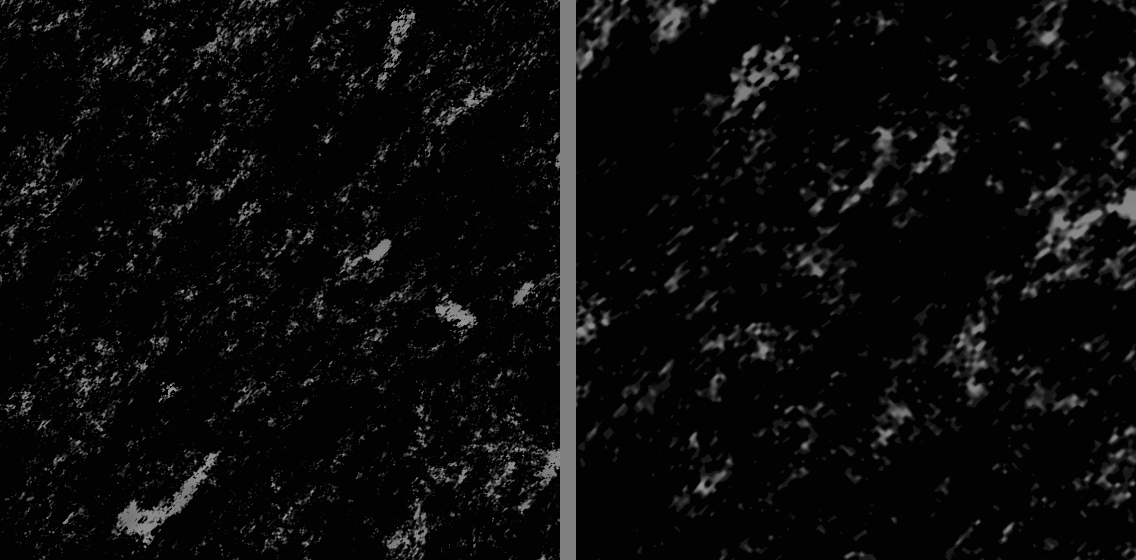
Left, the full canvas; right, a detail of the centre.
This texture is drawn by a Shadertoy shader. Its source:

```glsl
// Dark rough rock under grazing light: grey specks and a few smooth lit patches,
// all drawn out along one diagonal. Stretched value noise is summed over several
// scales, lifted where sparse boulders lie, and cut by a high threshold.

const float SLANT = 0.83;          // direction of the streaks, radians
const float SLANT_SPREAD = 0.14;   // how far each scale turns away from it
const int   OCTAVES = 5;
const float COARSE_FREQ = 16.0;    // cells across the canvas, first scale
const float LACUNARITY = 2.15;
const float GAIN = 1.12;
const float COARSE_STRETCH = 2.3;  // length to width, largest features
const float FINE_STRETCH = 1.25;   // length to width, smallest grains
const float NOISE_SPREAD = 0.43;   // standard deviation of signed noise

const float BOULDER_FREQ = 20.0;
const float BOULDER_STRETCH = 2.2;
const vec2  BOULDER_RANGE = vec2(0.85, 1.01);
const float BOULDER_LIFT = 2.6;    // in standard deviations

const vec2  GRAIN_EDGE = vec2(0.86, 1.08);
const vec2  TONE_RANGE = vec2(1.28, 2.5);
const float GRAIN_TONE_FREQ = 190.0;
const float GRAIN_TONE_SPREAD = 0.3;
const vec3  SHADOW = vec3(0.007);
const vec3  DIM_GRAIN = vec3(0.10);
const vec3  LIT_ROCK = vec3(0.57);

float hash(vec2 p) {
    return fract(sin(dot(p, vec2(127.1, 311.7))) * 43758.5453);
}

float valueNoise(vec2 p) {
    vec2 cell = floor(p);
    vec2 t = fract(p);
    t = t * t * (3.0 - 2.0 * t);
    float low = mix(hash(cell), hash(cell + vec2(1.0, 0.0)), t.x);
    float high = mix(hash(cell + vec2(0.0, 1.0)), hash(cell + vec2(1.0, 1.0)), t.x);
    return mix(low, high, t.y);
}

// Noise whose cells are longer along the given angle
float streakNoise(vec2 p, float angle, float freq, float stretch) {
    vec2 along = vec2(cos(angle), sin(angle));
    vec2 across = vec2(-along.y, along.x);
    return valueNoise(freq * vec2(dot(p, along) / stretch, dot(p, across)));
}

// Sum of all scales, normalised to unit standard deviation
float roughness(vec2 p) {
    float sum = 0.0;
    float power = 0.0;
    float amp = 1.0;
    float freq = COARSE_FREQ;
    for (int i = 0; i < OCTAVES; i++) {
        float k = float(i);
        float angle = SLANT + SLANT_SPREAD * sin(2.4 * k + 0.5);
        float stretch = mix(COARSE_STRETCH, FINE_STRETCH, k / float(OCTAVES - 1));
        vec2 shift = vec2(3.7, 1.9) * (k + 1.0);
        sum += amp * (2.0 * streakNoise(p + shift, angle, freq, stretch) - 1.0);
        power += amp * amp;
        amp *= GAIN;
        freq *= LACUNARITY;
    }
    return sum / (NOISE_SPREAD * sqrt(power));
}

void mainImage(out vec4 fragColor, in vec2 fragCoord) {
    vec2 p = fragCoord / iResolution.y;

    // Gentle bending keeps the streaks from lining up
    vec2 bend = vec2(valueNoise(p * 9.0 + 17.0), valueNoise(p * 9.0 + 41.0)) - 0.5;
    vec2 q = p + 0.02 * bend;

    // Sparse boulders raise the rough surface into the light
    float bump = streakNoise(q + 5.3, SLANT, BOULDER_FREQ, BOULDER_STRETCH);
    float boulder = smoothstep(BOULDER_RANGE.x, BOULDER_RANGE.y, bump);
    float height = roughness(q) + BOULDER_LIFT * boulder;

    // Crisp grains, brighter where they stand higher, each with its own tone
    float grain = smoothstep(GRAIN_EDGE.x, GRAIN_EDGE.y, height);
    float rise = (height - TONE_RANGE.x) / (TONE_RANGE.y - TONE_RANGE.x);
    float speckle = streakNoise(q + 2.6, SLANT, GRAIN_TONE_FREQ, FINE_STRETCH) - 0.5;
    float ownTone = GRAIN_TONE_SPREAD * speckle * (1.0 - boulder);
    float tone = clamp(rise + ownTone + 0.6 * boulder, 0.0, 1.0);
    float shading = mix(0.8, 1.04, streakNoise(q + 8.1, SLANT, 30.0, 1.5));

    vec3 rock = mix(DIM_GRAIN, LIT_ROCK, tone) * shading;
    fragColor = vec4(mix(SHADOW, rock, grain), 1.0);
}
```
